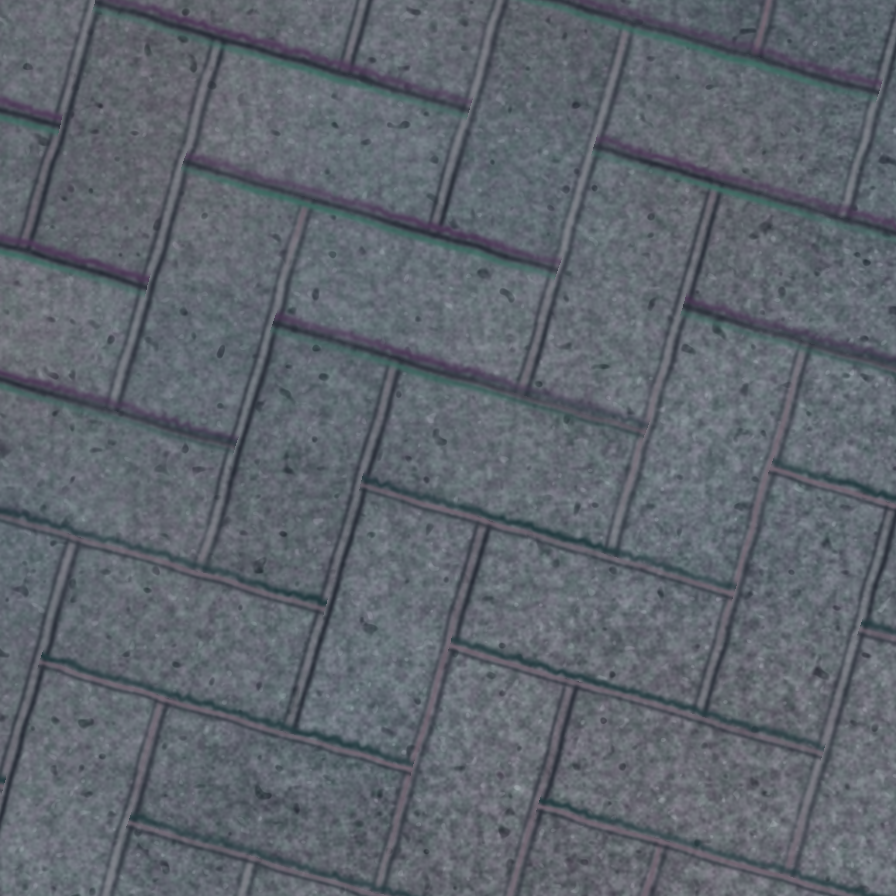
Write a Shadertoy shader that draws this texture.

```glsl
// Weathered grey herringbone paving, tilted, with soft colour-fringed joints.

const float UNIT = 0.1447;                    // short side of a paver
const float TILT = 0.2817;                    // rotation of the layout
const vec2  ORIGIN = vec2(0.3042, 0.6401);    // corner of one upright paver
const float WOBBLE = 0.0030;                  // unevenness of the edges
const float GRAIN = 0.17;                     // contrast of the stone grain
const float PAVER_VARIATION = 0.040;          // brightness change per paver
const float CLOUD = 0.055;                    // brightness change over the area

const vec3 STONE       = vec3(0.388, 0.413, 0.445);
const vec3 JOINT_DARK  = vec3(0.16, 0.18, 0.22);
const vec3 JOINT_LIGHT = vec3(0.49, 0.50, 0.53);
const vec3 MAUVE       = vec3(0.45, 0.40, 0.45);
const vec3 PURPLE      = vec3(0.30, 0.22, 0.34);
const vec3 GREEN       = vec3(0.25, 0.42, 0.39);
const vec3 TEAL        = vec3(0.14, 0.23, 0.25);

float hash(vec2 p) {
    return fract(sin(dot(p, vec2(127.1, 311.7))) * 43758.5453);
}

float noise(vec2 p) {
    vec2 i = floor(p), f = fract(p);
    f = f * f * (3.0 - 2.0 * f);
    return mix(mix(hash(i), hash(i + vec2(1, 0)), f.x),
               mix(hash(i + vec2(0, 1)), hash(i + vec2(1, 1)), f.x), f.y);
}

// Two noises on turned grids, so that no grid direction shows
float grain(vec2 p) {
    vec2 turned = mat2(0.8, 0.6, -0.6, 0.8) * p;
    return 0.7 * (noise(turned) + noise(p * 1.13 + 31.0) - 1.0);
}

// Soft line at offset c, of half width w
float band(float s, float c, float w) {
    float d = (s - c) / w;
    return exp(-d * d);
}

// Signed distance to the nearer end of an interval: positive after its start
float edgeOffset(float x, float size) {
    return x < 0.5 * size ? x : x - size;
}

// Herringbone of 2:1 pavers: offsets to the joints, and the paver's id
vec2 herringbone(vec2 q, out vec2 id) {
    vec2 cell = floor(q);
    float k = mod(cell.x - cell.y, 4.0);
    bool lying = k > 0.5 && k < 2.5;
    vec2 size = lying ? vec2(2, 1) : vec2(1, 2);
    id = cell;
    if (lying) id.x -= step(1.5, k);
    else       id.y -= step(1.5, k);
    vec2 local = q - id;
    return vec2(edgeOffset(local.x, size.x), edgeOffset(local.y, size.y));
}

vec3 stone(vec2 p, vec2 id) {
    float rough = mix(0.85, 1.25, smoothstep(0.6, 1.5, p.x + 1.0 - p.y));
    float cloud = noise(p * 3.5 + 5.0) + 0.6 * noise(p * 11.0 + 9.0) - 0.8;
    float tone = GRAIN * rough * (0.5 * grain(p * 230.0) + 0.6 * grain(p * 115.0 + 17.0));
    tone += CLOUD * cloud + PAVER_VARIATION * (hash(id) - 0.5);
    vec3 col = STONE + tone;
    // Faint drift between warm and cool stone
    col += 0.025 * (noise(p * 5.0 + 40.0) - 0.5) * vec3(1.0, -0.2, -0.4);
    col += 0.03 * grain(p * 90.0 + 40.0) * vec3(1.0, -0.6, 0.5);
    // Scattered dark pits and pale chips
    col -= 0.13 * smoothstep(0.30, 0.52, grain(p * 85.0 + 71.0));
    col += 0.07 * rough * smoothstep(0.30, 0.55, grain(p * 130.0 + 33.0));
    return col;
}

// Joints running down the layout: pale ridge between shadows
vec3 steepJoint(vec3 col, float s, float wear, float depth) {
    col = mix(col, JOINT_DARK, mix(0.35, 0.65, depth) * band(s, -0.0070, 0.0030));
    col = mix(col, JOINT_DARK, mix(0.55, 0.95, depth) * band(s, 0.0056, 0.0038));
    vec3 ridge = mix(JOINT_LIGHT, MAUVE, wear);
    return mix(col, ridge, mix(0.95, 0.55, depth) * band(s, -0.0014, 0.0036));
}

// Joints running across: fringes change from the upper to the lower area
vec3 flatJoint(vec3 col, float s, float jag, float wear, float depth, float upper) {
    vec3 high = mix(col, PURPLE, mix(0.6, 0.9, depth) * band(s, -0.0080 - jag, 0.0050));
    high = mix(high, GREEN, mix(0.5, 0.95, wear) * band(s, 0.0080, 0.0042));
    high = mix(high, JOINT_DARK, mix(0.7, 0.95, depth) * band(s, 0.0005, 0.0044));

    vec3 low = mix(col, TEAL, mix(0.65, 0.95, depth) * band(s, -0.0048 - jag, 0.0046));
    low = mix(low, JOINT_DARK, 0.55 * band(s, 0.0070, 0.0028));
    low = mix(low, MAUVE, mix(0.65, 0.95, wear) * band(s, 0.0024, 0.0028));
    return mix(low, high, upper);
}

void mainImage(out vec4 fragColor, in vec2 fragCoord) {
    vec2 p = fragCoord / iResolution.y;

    // Layout axes: x along the rows, y down the columns
    vec2 d = (p - ORIGIN) * vec2(1, -1);
    float c = cos(TILT), s = sin(TILT);
    vec2 q = vec2(c * d.x + s * d.y, c * d.y - s * d.x);
    q += WOBBLE * (vec2(noise(p * 32.0), noise(p * 32.0 + 60.0)) - 0.5);

    vec2 id;
    vec2 offset = herringbone(q / UNIT, id) * UNIT;

    float wear = smoothstep(0.2, 0.8, noise(p * 6.0 + 23.0));
    float depth = smoothstep(0.25, 0.8, noise(p * 8.0 + 52.0));
    float jag = 0.005 * (noise(vec2(q.x * 150.0, q.y * 45.0)) - 0.5);
    float upper = smoothstep(0.42, 0.64, p.y + 0.12 * (0.5 - p.x));

    vec3 col = stone(p, id);
    col = steepJoint(col, offset.x, wear, depth);
    col = flatJoint(col, offset.y, jag, wear, depth, upper);
    col += 0.04 * grain(p * 190.0 + 90.0);
    fragColor = vec4(clamp(col, 0.0, 1.0), 1.0);
}
```
